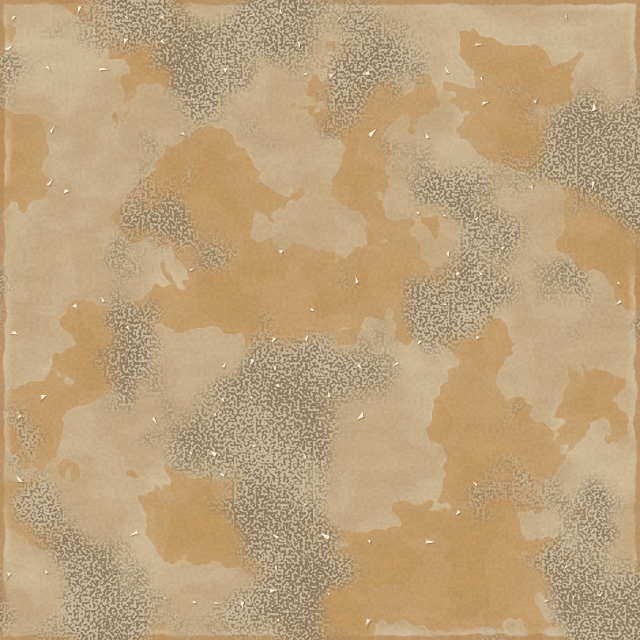
Give the GLSL for this texture, as a three.js fragment shader.

```glsl
varying vec2 vUv;

#define PATCH_SCALE 4.6
#define OCHRE_LEVEL 0.03
#define GRAVEL_SCALE 3.7
#define GRAVEL_LEVEL 0.13
#define GRAIN_SCALE 235.0
#define CHIP_CELLS 22.0
#define CHIP_SHARE 0.22
#define CHIP_SIZE 0.0036
#define RIM_WIDTH 0.009

const vec3 SAND = vec3(0.765, 0.662, 0.510);
const vec3 CREAM = vec3(0.810, 0.730, 0.600);
const vec3 OCHRE = vec3(0.755, 0.598, 0.400);
const vec3 GRAIN_DARK = vec3(0.545, 0.470, 0.370);
const vec3 GRAIN_LIGHT = vec3(0.785, 0.725, 0.620);
const vec3 CHIP = vec3(0.970, 0.930, 0.840);
const vec3 CHIP_SHADE = vec3(0.800, 0.660, 0.470);
const vec3 SHADOW = vec3(0.430, 0.350, 0.260);
const vec3 RIM_BROWN = vec3(0.700, 0.540, 0.350);

float hash(vec2 p) {
  vec3 q = fract(vec3(p.xyx) * 0.1031);
  q += dot(q, q.yzx + 33.33);
  return fract((q.x + q.y) * q.z);
}

float cornerSlope(vec2 cell, vec2 offset) {
  float angle = 6.2832 * hash(cell);
  return dot(vec2(cos(angle), sin(angle)), offset);
}

float gradientNoise(vec2 p) {
  vec2 i = floor(p), f = fract(p);
  vec2 u = f * f * f * (f * (f * 6.0 - 15.0) + 10.0);
  vec2 e = vec2(1.0, 0.0);
  float low = mix(cornerSlope(i, f), cornerSlope(i + e, f - e), u.x);
  float high = mix(cornerSlope(i + e.yx, f - e.yx), cornerSlope(i + 1.0, f - 1.0), u.x);
  return mix(low, high, u.y);
}

float fbm(vec2 p) {
  float sum = 0.0, amplitude = 1.0;
  for (int i = 0; i < 5; i++) {
    sum += amplitude * gradientNoise(p);
    p = mat2(1.6, 1.2, -1.2, 1.6) * p + 17.3;
    amplitude *= 0.5;
  }
  return sum;
}

// Layered stains with crisp, wandering outlines
vec3 stainedStone(vec2 uv) {
  vec2 warped = uv + 0.035 * vec2(fbm(uv * 5.0 + 40.0), fbm(uv * 5.0 + 71.0));
  float broad = fbm(warped * PATCH_SCALE + 11.0);
  float inner = fbm(warped * PATCH_SCALE * 1.7 + 93.0);
  float streak = fbm(uv * vec2(14.0, 38.0) + 25.0);
  float cloud = fbm(uv * 6.0 + 130.0);

  vec3 color = mix(SAND, CREAM, 0.75 * smoothstep(0.0, 0.5, cloud));
  color = mix(color, CREAM, 0.25 * smoothstep(0.12, 0.15, inner));
  float ochre = smoothstep(OCHRE_LEVEL, OCHRE_LEVEL + 0.025, broad);
  float depth = 0.62 + 0.30 * smoothstep(0.0, 0.35, broad) + 0.20 * streak;
  color = mix(color, OCHRE, ochre * clamp(depth, 0.0, 1.0));
  float deep = ochre * smoothstep(-0.02, 0.02, inner);
  color -= deep * vec3(0.008, 0.018, 0.028);
  float outline = 1.0 - smoothstep(0.0, 0.02, abs(broad - OCHRE_LEVEL));
  return color + 0.016 * outline + 0.022 * streak;
}

// Worn rim: uneven brown edge with a broken pale line inside it
vec3 addRim(vec3 color, vec2 uv) {
  vec2 side = min(uv, 1.0 - uv);
  float edge = min(side.x, side.y) + 0.005 * fbm(uv * 22.0 + 9.0);
  float broken = smoothstep(-0.2, 0.25, fbm(uv * 7.0 + 58.0));
  float paleLine = smoothstep(RIM_WIDTH * 0.7, RIM_WIDTH, edge)
    * (1.0 - smoothstep(RIM_WIDTH, RIM_WIDTH * 2.4, edge));
  color = mix(color, CREAM + 0.03, 0.65 * paleLine * broken);
  return mix(color, RIM_BROWN, 0.7 * (1.0 - smoothstep(RIM_WIDTH * 0.5, RIM_WIDTH, edge)));
}

float chipDistance(vec2 p, float angle, float size) {
  float d = -1.0;
  for (int i = 0; i < 3; i++) {
    float k = float(i), a = angle + k * 2.0944 + 0.35 * sin(angle * 7.0 + k * 2.0);
    d = max(d, dot(p, vec2(cos(a), sin(a))) - size * (0.55 + 0.25 * k));
  }
  return d;
}

// Scattered pale angular chips, denser on gravel
vec3 addChips(vec3 color, vec2 uv, float gravel) {
  vec2 cell = floor(uv * CHIP_CELLS);
  float present = step(hash(cell + 201.0), CHIP_SHARE * (0.55 + 1.1 * gravel));
  vec2 place = 0.25 + 0.5 * vec2(hash(cell + 311.0), hash(cell + 427.0));
  vec2 p = uv - (cell + place) / CHIP_CELLS;
  float angle = 6.2832 * hash(cell + 533.0);
  float size = CHIP_SIZE * mix(0.45, 1.0, hash(cell + 619.0));
  float body = 1.0 - smoothstep(-0.0008, 0.0008, chipDistance(p, angle, size));
  float shade = 1.0 - smoothstep(-0.001, 0.0015, chipDistance(p + vec2(-0.0012, 0.0016), angle, size));
  float facet = smoothstep(-0.001, 0.001, dot(p, vec2(sin(angle), cos(angle))) + size * 0.45);
  color = mix(color, SHADOW, 0.45 * shade * present);
  return mix(color, mix(CHIP_SHADE, CHIP, facet), body * present);
}

void main() {
  vec3 color = addRim(stainedStone(vUv), vUv);

  // Soft-edged gravel fields of fine two-tone grains
  float field = fbm(vUv * GRAVEL_SCALE + 5.0);
  float gravel = smoothstep(GRAVEL_LEVEL - 0.17, GRAVEL_LEVEL + 0.17, field);
  float grain = gradientNoise(vUv * GRAIN_SCALE);
  float tone = 0.18 * fbm(vUv * 9.0 + 77.0);
  vec3 gravelColor = mix(GRAIN_DARK, GRAIN_LIGHT, smoothstep(-0.2, 0.2, grain + tone));
  color = mix(color, gravelColor, 0.92 * gravel);

  // Faint grit over the whole surface
  color += 0.035 * gradientNoise(vUv * GRAIN_SCALE * 0.83 + 60.0);
  gl_FragColor = vec4(addChips(color, vUv, gravel), 1.0);
}
```
